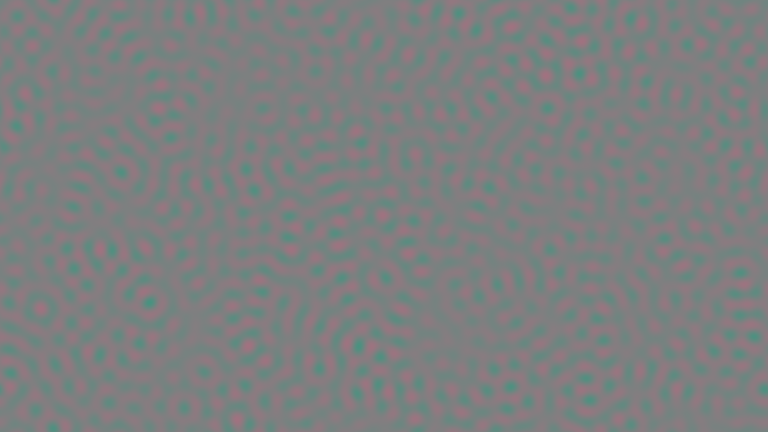
This pattern is drawn by a WebGL 1 fragment shader. Its source:

```glsl
precision highp float;

uniform vec2 u_resolution;

const float TAU = 6.2831853;
const int WAVE_COUNT = 128;
const float CYCLES = 21.0;      // mean waves per canvas height
const float CYCLE_SPREAD = 2.0; // half width of the frequency band

const vec3 BASE_GREY = vec3(0.492, 0.500, 0.5);
const vec3 ROSE_SHIFT = vec3(0.044, -0.016, 0.0);
const vec3 TEAL_SKEW = vec3(-0.002, 0.0005, 0.0);

float hash(vec2 p) {
  return fract(sin(dot(p, vec2(127.1, 311.7))) * 43758.5453);
}

// Whole cycles across each side make every wave wrap at the edges.
vec2 wrappedFrequency(float angle, float cycles, float aspect) {
  vec2 frequency = cycles * vec2(cos(angle) * aspect, sin(angle));
  return floor(frequency + 0.5);
}

// Plane waves of similar length in all directions, with unit variance.
float ringNoise(vec2 uv, float aspect) {
  float sum = 0.0;
  for (int i = 0; i < WAVE_COUNT; i++) {
    float id = float(i);
    float angle = 0.5 * TAU * (id + hash(vec2(id, 1.0))) / float(WAVE_COUNT);
    float cycles = CYCLES + CYCLE_SPREAD * (2.0 * hash(vec2(id, 2.0)) - 1.0);
    float phase = hash(vec2(id, 3.0));
    vec2 frequency = wrappedFrequency(angle, cycles, aspect);
    sum += cos(TAU * (dot(frequency, uv) + phase));
  }
  return sum * sqrt(2.0 / float(WAVE_COUNT));
}

// Rose crests and teal troughs; the troughs reach a little further.
vec3 waveColor(float height) {
  return BASE_GREY + ROSE_SHIFT * height + TEAL_SKEW * (height * height - 1.0);
}

void main() {
  vec2 uv = gl_FragCoord.xy / u_resolution;
  float aspect = u_resolution.x / u_resolution.y;
  gl_FragColor = vec4(waveColor(ringNoise(uv, aspect)), 1.0);
}
```
